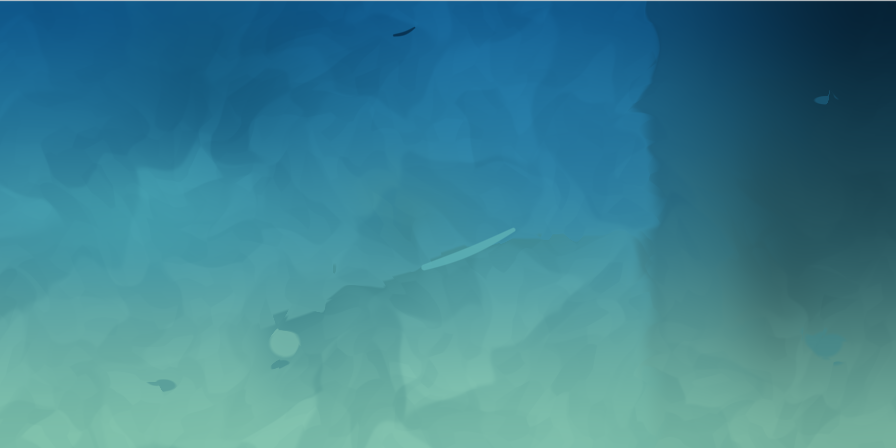
This background is drawn by a Shadertoy shader. Its source:

```glsl
const vec3 BASE_GREEN = vec3(0.48, 0.74, 0.66);
const vec3 SEA_GREEN  = vec3(0.40, 0.67, 0.64);
const vec3 TEAL       = vec3(0.25, 0.57, 0.64);
const vec3 MID_BLUE   = vec3(0.13, 0.45, 0.60);
const vec3 TOP_BLUE   = vec3(0.06, 0.35, 0.55);
const vec3 DEEP_TEAL  = vec3(0.06, 0.31, 0.44);
const vec3 CYAN       = vec3(0.27, 0.64, 0.69);
const vec3 CLEAR_BLUE = vec3(0.15, 0.50, 0.70);
const vec3 RIDGE      = vec3(0.25, 0.53, 0.55);
const vec3 PALE       = vec3(0.52, 0.77, 0.70);
const vec3 STREAK     = vec3(0.36, 0.69, 0.71);
const vec3 INK        = vec3(0.02, 0.16, 0.27);
const float PATCH_CONTRAST = 0.13;
const float CELL_SHARPNESS = 45.0;

vec2 hash2(vec2 p) {
    vec3 q = fract(p.xyx * vec3(0.1031, 0.1030, 0.0973));
    q += dot(q, q.yzx + 33.33);
    return fract((q.xx + q.yz) * q.zy);
}

// Layered sines bend the coordinates into ragged outlines
vec2 warp(vec2 p) {
    float amplitude = 0.035, frequency = 9.0;
    for (int i = 0; i < 4; i++) {
        p += amplitude * sin(frequency * p.yx + vec2(1.7, 4.1) * float(i + 1));
        p = mat2(0.8, 0.6, -0.6, 0.8) * p;
        amplitude *= 0.52;
        frequency *= 1.9;
    }
    return p;
}

// Cellular noise with one flat value per cell and softened borders
float cellTone(vec2 p) {
    vec2 cell = floor(p), local = fract(p);
    float total = 0.0, weightSum = 0.0;
    for (int y = -1; y <= 1; y++)
    for (int x = -1; x <= 1; x++) {
        vec2 offset = vec2(x, y);
        vec2 seed = hash2(cell + offset);
        float weight = exp(-CELL_SHARPNESS * length(offset + seed - local));
        total += weight * hash2(cell + offset + 71.0).x;
        weightSum += weight;
    }
    return total / max(weightSum, 1e-30) - 0.5;
}

float glow(vec2 p, vec2 center, vec2 radius) {
    vec2 d = (p - center) / radius;
    return exp(-dot(d, d));
}

float disc(vec2 p, vec2 center, vec2 radius) {
    return 1.0 - smoothstep(0.8, 1.1, length((p - center) / radius));
}

// Tapered stroke with a slight sag
float stroke(vec2 p, vec2 a, vec2 b, float width, float sag) {
    vec2 ab = b - a;
    float t = clamp(dot(p - a, ab) / dot(ab, ab), 0.0, 1.0);
    vec2 nearest = a + ab * t - vec2(0.0, sag * sin(3.14159 * t));
    float halfWidth = width * (0.35 + 0.65 * sin(3.14159 * mix(0.15, 0.95, t)));
    return 1.0 - smoothstep(halfWidth - 0.002, halfWidth + 0.002, length(p - nearest));
}

vec3 waterGradient(float y) {
    vec3 color = mix(BASE_GREEN, SEA_GREEN, smoothstep(0.0, 0.28, y));
    color = mix(color, TEAL, smoothstep(0.18, 0.54, y));
    color = mix(color, MID_BLUE, smoothstep(0.45, 0.80, y));
    return mix(color, TOP_BLUE, smoothstep(0.72, 1.0, y));
}

void mainImage(out vec4 fragColor, in vec2 fragCoord) {
    vec2 p = fragCoord / iResolution.y;
    p.x *= 2.0 * iResolution.y / iResolution.x;
    vec2 bent = warp(p);
    float tone = 0.5 * cellTone(bent * 5.0) + 0.35 * cellTone(bent * 10.0 + 13.0)
               + 0.2 * cellTone(bent * 21.0 + 37.0);
    vec2 q = p + 0.11 * vec2(tone, -tone);

    // Gradient and broad washes
    vec3 color = waterGradient(p.y);
    color = mix(color, DEEP_TEAL, 0.55 * glow(q, vec2(0.48, 0.84), vec2(0.22, 0.20)));
    color = mix(color, CLEAR_BLUE, 0.40 * glow(q, vec2(1.28, 0.68), vec2(0.26, 0.24)));
    color = mix(color, CLEAR_BLUE, 0.20 * glow(q, vec2(1.0, 0.90), vec2(0.25, 0.15)));
    color = mix(color, CYAN, 0.55 * glow(q, vec2(0.30, 0.52), vec2(0.28, 0.13)));
    color = mix(color, PALE, 0.45 * glow(q, vec2(1.02, 0.0), vec2(0.45, 0.13)));

    // Shaded right side with a vertical edge and a darker column
    float side = 0.4 * smoothstep(1.41, 1.46, q.x) + 0.6 * smoothstep(1.45, 1.95, q.x);
    color *= 1.0 - side * mix(0.08, 0.46, smoothstep(0.0, 0.6, p.y));
    color *= 1.0 - 0.12 * glow(q, vec2(1.74, 0.38), vec2(0.09, 0.22));
    color *= 1.0 - 0.28 * glow(p, vec2(2.0, 1.0), vec2(0.38, 0.28));

    // Slanted ridge with a crisp crest and a fading foot
    float crest = min(0.285 + 0.33 * (q.x - 0.58), 0.47)
                + 0.035 * glow(q, vec2(0.78, 0.0), vec2(0.05, 1.0));
    float depth = crest - q.y;
    float ridge = smoothstep(-0.004, 0.004, depth) * exp(-max(depth, 0.0) * 9.0)
                * smoothstep(0.54, 0.64, q.x) * (1.0 - smoothstep(1.15, 1.5, q.x));
    color = mix(color, RIDGE, 0.65 * ridge);
    color = mix(color, RIDGE, 0.35 * glow(q, vec2(0.90, 0.53), vec2(0.09, 0.07)));

    // Flat ragged patches
    color *= 1.0 + PATCH_CONTRAST * tone * vec3(1.7, 1.0, 0.8);

    // Small accents
    color = mix(color, PALE, 0.55 * disc(q, vec2(0.625, 0.245), vec2(0.035, 0.032)));
    color = mix(color, RIDGE, 0.55 * disc(q, vec2(0.62, 0.19), vec2(0.022, 0.018)));
    color = mix(color, RIDGE, 0.45 * disc(q, vec2(0.37, 0.135), vec2(0.028, 0.014)));
    color = mix(color, MID_BLUE, 0.45 * disc(q, vec2(1.855, 0.766), vec2(0.028, 0.010)));
    color = mix(color, RIDGE, 0.55 * disc(q, vec2(1.86, 0.22), vec2(0.038, 0.035)));
    color = mix(color, STREAK, 0.85 * stroke(p, vec2(0.947, 0.403), vec2(1.146, 0.487), 0.010, 0.007));
    color = mix(color, INK, 0.8 * stroke(p, vec2(0.88, 0.921), vec2(0.925, 0.938), 0.004, 0.004));

    // Pale rim along the top
    color = mix(color, vec3(0.85), 0.8 * smoothstep(0.996, 0.999, p.y));
    fragColor = vec4(color, 1.0);
}
```
